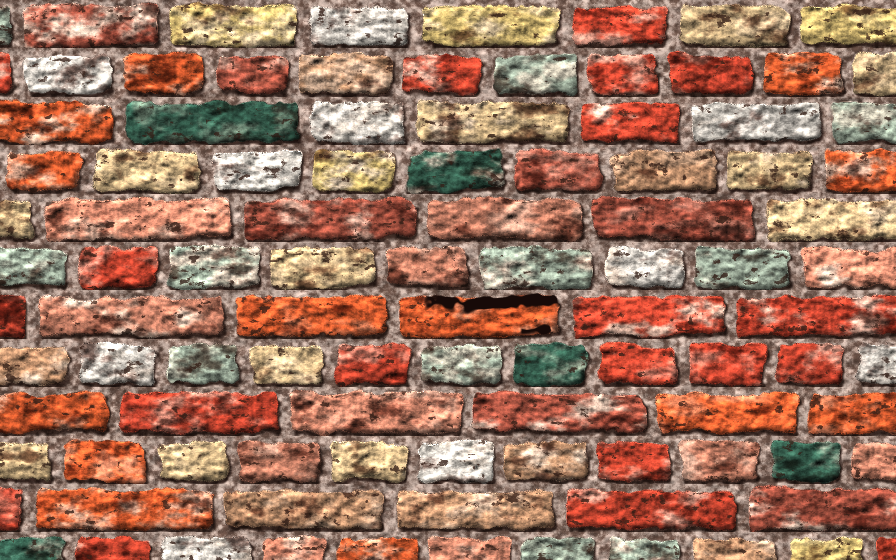
A Shadertoy shader for this texture:

```glsl
// Brick pitch and first joint of each course, in course heights
const float PITCH[12] = float[](2.65, 1.9, 2.77, 2.13, 3.78, 2.17, 3.66, 1.77, 3.66, 1.81, 3.61, 1.81);
const float START[12] = float[](1.08, 0.48, 0.1, 2.02, 0.92, 1.35, 0.72, 1.59, 2.24, 1.35, 0.6, 1.54);

// Fired reds first, then tans, then pale and glazed bricks
const vec3 CLAY[10] = vec3[](
    vec3(0.76, 0.27, 0.19), vec3(0.83, 0.36, 0.19), vec3(0.66, 0.33, 0.26),
    vec3(0.79, 0.51, 0.41), vec3(0.77, 0.58, 0.44), vec3(0.83, 0.71, 0.53),
    vec3(0.77, 0.67, 0.42), vec3(0.82, 0.79, 0.75), vec3(0.60, 0.65, 0.58),
    vec3(0.20, 0.34, 0.28));

float hash(vec2 p) {
    return fract(sin(dot(p, vec2(127.1, 311.7))) * 43758.5453);
}

float noise(vec2 p) {
    vec2 i = floor(p), f = fract(p);
    f = f * f * (3.0 - 2.0 * f);
    return mix(mix(hash(i), hash(i + vec2(1, 0)), f.x),
               mix(hash(i + vec2(0, 1)), hash(i + vec2(1, 1)), f.x), f.y);
}

float fbm(vec2 p) {
    float sum = 0.0, amp = 0.5;
    for (int k = 0; k < 5; k++) {
        sum += amp * noise(p);
        p = p * 2.03 + 17.0;
        amp *= 0.55;
    }
    return sum;
}

float roundedBox(vec2 p, vec2 halfSize, float radius) {
    vec2 d = abs(p) - halfSize + radius;
    return length(max(d, 0.0)) + min(max(d.x, d.y), 0.0) - radius;
}

// Horizontal position of the i-th vertical joint in a course
float joint(float i, int row) {
    float wander = row == 0 || row == 2 ? 0.55 : 0.2;
    return START[row] + PITCH[row] * (i + wander * (hash(vec2(i, row)) - 0.5));
}

void mainImage(out vec4 fragColor, in vec2 fragCoord) {
    // Course units, y pointing down
    vec2 p = vec2(fragCoord.x, iResolution.y - fragCoord.y) / iResolution.y * 11.57;
    float pixel = 11.57 / iResolution.y;

    // Find the brick
    int row = clamp(int(p.y), 0, 11);
    float i = floor((p.x - START[row]) / PITCH[row]);
    if (p.x < joint(i, row)) i -= 1.0;
    else if (p.x > joint(i + 1.0, row)) i += 1.0;
    float left = joint(i, row), right = joint(i + 1.0, row);
    vec2 id = vec2(i, row) + 31.0;
    float seed = hash(id + 5.3) * 90.0;

    // Worn, slightly tilted outline
    vec2 q = p - vec2(0.5 * (left + right), float(row) + 0.53);
    q.y += 0.04 * (hash(id + 2.7) - 0.5) * q.x;
    q += 0.13 * (vec2(noise(p * 2.7), noise(p * 2.7 + 40.0)) - 0.5);
    q += 0.06 * (vec2(noise(p * 9.0), noise(p * 9.0 + 70.0)) - 0.5);
    vec2 halfSize = vec2(0.5 * (right - left) - 0.11 - 0.05 * hash(id + 8.1),
                         0.42 - 0.04 * hash(id + 1.9));
    float dist = roundedBox(q, halfSize, 0.11);
    float face = smoothstep(pixel, -pixel, dist);

    // Surface grain lit from the upper left
    float grain = fbm(p * vec2(4.0, 5.0) + seed * face);
    float relief = grain - fbm((p + vec2(0.04, 0.07)) * vec2(4.0, 5.0) + seed * face);

    // Sandy mortar with the shadow cast by the brick
    float sand = fbm(p * 9.0);
    vec3 mortar = mix(vec3(0.38, 0.29, 0.25), vec3(0.80, 0.71, 0.66), smoothstep(0.25, 0.8, sand));
    mortar *= 1.0 + 0.8 * relief;
    float shadow = smoothstep(0.04, -0.04, roundedBox(q - vec2(0.04, 0.08), halfSize, 0.11));
    mortar *= mix(vec3(1.0), vec3(0.30, 0.24, 0.22), shadow);

    // Clay colour: short bricks include the pale and glazed ones
    bool hollow = row == 6 && i == 2.0;
    float range = PITCH[row] > 3.0 ? 5.4 : 9.5;
    vec3 clay = hollow ? CLAY[1] : CLAY[int(hash(id) * range)];
    clay *= 0.9 + 0.2 * hash(id + 6.4);

    // Lime bloom, soot and pits
    float bloom = smoothstep(0.5, 0.78, fbm(p * vec2(1.5, 2.4) + seed));
    clay = mix(clay, vec3(0.90, 0.81, 0.73), bloom * (0.2 + 0.7 * hash(id + 3.6)));
    float soot = smoothstep(0.55, 0.8, fbm(p * vec2(2.0, 3.0) + seed + 50.0));
    clay = mix(clay, clay * vec3(0.50, 0.42, 0.40), soot);
    clay *= 0.62 + 0.75 * grain + 1.5 * relief;
    float pits = smoothstep(0.36, 0.24, fbm(p * vec2(5.0, 7.0) + seed + 20.0));
    clay = mix(clay, vec3(0.20, 0.12, 0.09), 0.8 * pits);

    // Rounded rim: bright above, dark below and to the right
    float rim = smoothstep(-0.15, 0.0, dist);
    float slope = clamp(q.y * 2.4 + 0.3 * q.x / halfSize.x, -1.0, 1.0);
    clay *= 1.0 - rim * (slope > 0.0 ? 0.6 : 0.2) * slope;

    // One brick has crumbled away along its top
    if (hollow) {
        float gap = min(roundedBox(q - vec2(0.35, -0.3), vec2(1.45, 0.12), 0.08),
                        roundedBox(q - vec2(1.2, 0.28), vec2(0.35, 0.1), 0.08));
        gap += 0.2 * (noise(p * 4.0) - 0.5);
        clay = mix(clay, vec3(0.09, 0.04, 0.03), smoothstep(0.03, -0.03, gap));
    }

    fragColor = vec4(clamp(mix(mortar, clay, face), 0.0, 1.0), 1.0);
}
```
